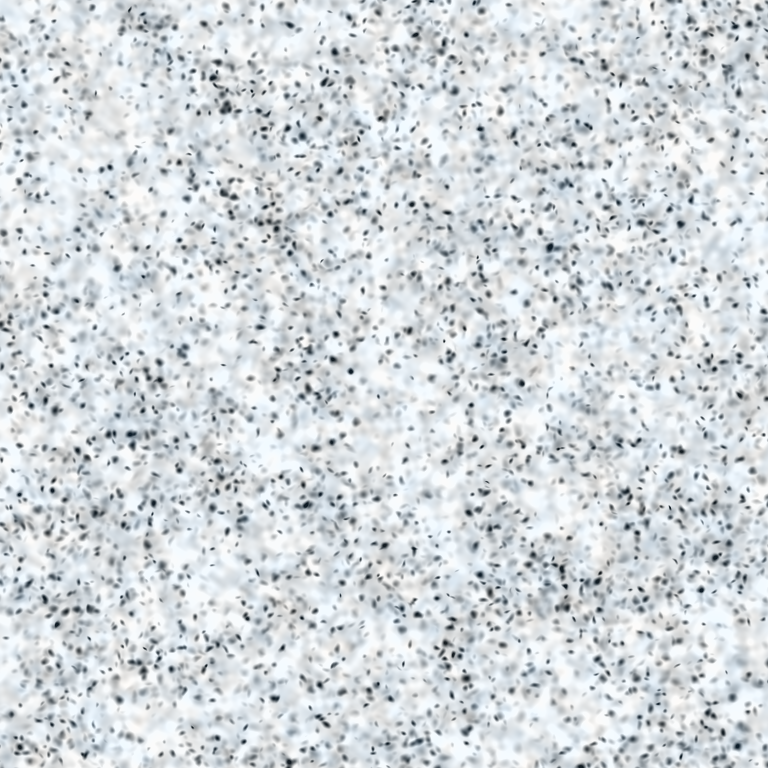
Give the GLSL for this texture, as a WebGL 2 fragment shader.

```glsl
#version 300 es
precision highp float;

#define BASE_TONE 0.922
#define MOTTLE_CONTRAST 0.36
#define MOTTLE_SCALE 105.0
#define SPECK_SCALE 92.0
#define SPECK_DENSITY 0.48
#define SPECK_DEPTH 0.88
#define CLOUD_SCALE 66.0
#define CLOUD_DENSITY 0.68
#define CLOUD_DEPTH 0.34
#define CLUSTER_SCALE 22.0
#define TINT_STRENGTH 0.07

uniform vec2 u_resolution;
out vec4 fragColor;

float hash(vec2 p) {
    return fract(sin(dot(p, vec2(127.1, 311.7))) * 43758.5453);
}

float noise(vec2 p) {
    vec2 cell = floor(p), f = fract(p);
    f = f * f * (3.0 - 2.0 * f);
    float low = mix(hash(cell), hash(cell + vec2(1.0, 0.0)), f.x);
    float high = mix(hash(cell + vec2(0.0, 1.0)), hash(cell + vec2(1.0)), f.x);
    return mix(low, high, f.y);
}

vec2 rotate(vec2 p, float angle) {
    float c = cos(angle), s = sin(angle);
    return vec2(c * p.x - s * p.y, s * p.x + c * p.y);
}

// Where minerals gather: 0 in clear areas, 1 in crowded ones
float clusterAt(vec2 uv) {
    vec2 p = rotate(uv, 0.5) * CLUSTER_SCALE;
    return smoothstep(0.15, 0.85, 0.7 * noise(p + 5.3) + 0.3 * noise(p * 0.45 + 29.0));
}

// Darkening by soft, uneven, randomly turned grains that merge where they overlap
float grains(vec2 uv, float scale, float density, float depth, float seed) {
    vec2 p = uv * scale;
    vec2 uneven = p * 1.5 + seed;
    p += 0.28 * (vec2(noise(uneven), noise(uneven + 37.0)) - 0.5);
    vec2 home = floor(p);
    float clear = 1.0;
    for (int y = -1; y <= 1; y++) {
        for (int x = -1; x <= 1; x++) {
            vec2 cell = home + vec2(x, y);
            vec2 key = cell + seed;
            float cluster = clusterAt(cell / scale);
            if (hash(key) > density * (0.4 + 1.2 * cluster)) continue;

            vec2 center = cell + 0.05 + 0.9 * vec2(hash(key + 11.3), hash(key + 23.9));
            vec2 q = rotate(p - center, 6.2832 * hash(key + 41.7));
            float radius = mix(0.4, 0.85, hash(key + 57.1));
            q.y /= mix(0.5, 0.95, hash(key + 73.3));
            float cover = 1.0 - smoothstep(0.0, 1.0, length(q) / radius);
            float strength = mix(0.1, 1.0, pow(hash(key + 89.9), 1.7));
            clear *= 1.0 - cover * strength * mix(0.8, 1.0, cluster);
        }
    }
    return (1.0 - clear) * depth;
}

void main() {
    vec2 uv = gl_FragCoord.xy / min(u_resolution.x, u_resolution.y);

    // Pale crystalline ground
    vec2 turned = rotate(uv, 0.6);
    float mottle = 0.5 * noise(turned * MOTTLE_SCALE)
                 + 0.4 * noise(rotate(uv, 1.9) * MOTTLE_SCALE * 0.58 + 19.0)
                 + 0.1 * noise(rotate(uv, 2.7) * MOTTLE_SCALE * 0.2 + 47.0);
    float tone = BASE_TONE + MOTTLE_CONTRAST * (mottle - 0.5);

    // Grey clouds, then dark specks
    tone -= 0.03 * (clusterAt(uv) - 0.5);
    tone -= grains(uv, CLOUD_SCALE, CLOUD_DENSITY, CLOUD_DEPTH, 131.0);
    tone -= grains(uv, SPECK_SCALE, SPECK_DENSITY, SPECK_DEPTH, 17.0);
    tone = clamp(tone, 0.1, 0.98);

    // Cool cast, stronger in the darks, with small warm and blue patches
    float warmth = 0.65 * noise(turned * 60.0 + 61.0) + 0.35 * noise(turned * 28.0 + 83.0) - 0.5;
    vec3 color = tone + vec3(-0.016, 0.004, 0.018) * (0.85 + 1.4 * (1.0 - tone));
    color += TINT_STRENGTH * warmth * vec3(1.0, 0.1, -0.7);
    fragColor = vec4(clamp(color, 0.0, 1.0), 1.0);
}
```
